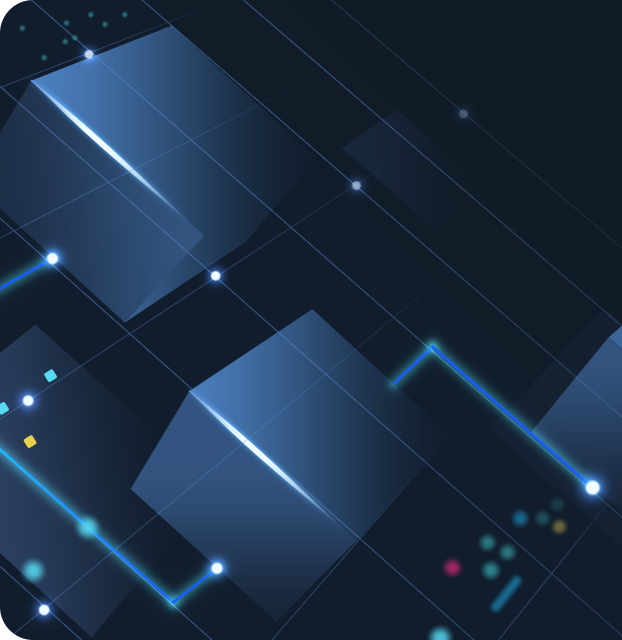
A Shadertoy shader for this background:

```glsl
// Lengths are in hundredths of the canvas height
const vec3 NIGHT = vec3(.066, .115, .175);
const vec3 NIGHT_FAR = vec3(.065, .105, .145);
const vec3 FACE_LIGHT = vec3(.295, .5, .75);
const vec3 FACE_MID = vec3(.2, .33, .5);
const vec3 FACE_DARK = vec3(.09, .145, .22);
const vec3 GRID = vec3(.34, .54, .82);
const vec3 BLUE = vec3(.09, .36, 1);
const vec3 CYAN = vec3(.12, .75, 1);
const vec3 TEAL = vec3(.22, .68, .7);
const vec3 ICE = vec3(.94, .99, 1);
const vec3 AQUA = vec3(.34, .85, .95);
const vec3 YELLOW = vec3(.91, .82, .3);
const vec3 PINK = vec3(.75, .15, .42);
const float CORNER = 5.2, GRID_WIDTH = .13, PATH_WIDTH = .42;
// Heights of the falling lines at the left edge
const float FALLING[8] = float[](144.3, 132.8, 119.3, 104.3, 86.5, 65.9, 29.7, 11.5);
// Start and end of the rising lines
const vec4 RISING[6] = vec4[](vec4(0, 86.3, 35.2, 100), vec4(0, 62.8, 50.8, 88.9), vec4(0, 34.5, 72.4, 82.2),
  vec4(2, .8, 78.1, 64.2), vec4(42.5, 0, 72, 34), vec4(77.9, 0, 98, 25.2));
// Centre, radius, strength
const vec4 NODES[9] = vec4[](vec4(13.9, 91.5, .75, .75), vec4(72.4, 82.2, .75, .2), vec4(55.7, 71, .75, .5),
  vec4(33.7, 56.9, .8, 1), vec4(8.2, 59.6, .95, 1), vec4(4.4, 37.4, .9, 1), vec4(33.9, 11.2, .95, 1),
  vec4(92.6, 23.8, 1.2, 1), vec4(6.9, 4.7, .9, 1));
const vec4 LIGHTS[8] = vec4[](vec4(84.8, 19, 1.1, .4), vec4(87.1, 21.2, 1.1, .25), vec4(76.2, 15.2, 1.2, .7),
  vec4(79.3, 13.7, 1.2, .7), vec4(76.7, 10.9, 1.3, .8), vec4(68.8, .3, 1.6, 1), vec4(5.2, 10.8, 1.6, 1),
  vec4(13.7, 17.6, 1.6, 1));
const vec2 SPECKS[8] = vec2[](vec2(3.5, 95.6), vec2(10.4, 96.4), vec2(14.2, 97.7), vec2(16.4, 96.2),
  vec2(19.5, 97.7), vec2(6.9, 91), vec2(10.2, 93.5), vec2(11.7, 94.1));

float pixel;
vec2 p;
vec3 col;

float cover(float d) { return clamp(.5 - d / pixel, 0., 1.); }

// Signed distance to a line, positive on its left
float side(vec2 a, vec2 b) {
  vec2 e = normalize(b - a);
  return dot(p - a, vec2(-e.y, e.x));
}

// Convex quad, corners clockwise
float quad(vec2 a, vec2 b, vec2 c, vec2 d) {
  return cover(max(max(side(a, b), side(b, c)), max(side(c, d), side(d, a))));
}

// Distance to a segment, and position along it
vec2 segment(vec2 a, vec2 b) {
  vec2 e = b - a;
  float t = clamp(dot(p - a, e) / dot(e, e), 0., 1.);
  return vec2(length(p - a - e * t), t);
}

float stroke(float d, float width) { return cover(d - .5 * max(width, pixel)) * min(1., width / pixel); }

void neon(vec2 a, vec2 b, vec3 tint) {
  vec2 s = segment(a, b);
  col += TEAL * (.32 * exp(-s.x * s.x * .8) + .1 * exp(-s.x * 1.1));
  col = mix(col, mix(tint, BLUE, s.y), stroke(s.x, PATH_WIDTH));
}

void shine(vec2 a, vec2 b) {
  vec2 s = segment(a, b);
  float power = smoothstep(-.08, .35, s.y) * (1. - smoothstep(.4, .95, s.y));
  col += vec3(.12, .34, .49) * power * exp(-s.x * s.x * 2.5);
  col = mix(col, GRID * 1.2, stroke(s.x, .2) * .6 * (1. - s.y));
  col = mix(col, ICE, stroke(s.x, .15 + .75 * power) * power);
}

void softDot(vec2 c, float r, vec3 tint, float strength) {
  col = mix(col, tint, strength * (1. - smoothstep(.2 * r, 1.5 * r, length(p - c))));
}

void tile(vec2 c, vec3 tint) {
  vec2 q = abs(mat2(.85, -.53, .53, .85) * (p - c)) - .5;
  col = mix(col, tint, cover(length(max(q, 0.)) - .3));
}

void mainImage(out vec4 fragColor, in vec2 fragCoord) {
  pixel = 100. / iResolution.y;
  p = fragCoord * pixel;
  col = mix(NIGHT, NIGHT_FAR, smoothstep(80., 180., p.x + p.y));

  // Dim panels
  col = mix(col, mix(vec3(.17, .25, .38), NIGHT, smoothstep(-4., 29., p.x + .15 * p.y - 3.)),
    quad(vec2(-18, 30.2), vec2(5.5, 49.3), vec2(34, 23.8), vec2(14.3, .4)));
  col = mix(col, vec3(.095, .15, .235), (1. - smoothstep(54., 74., p.x))
    * quad(vec2(53.4, 76.8), vec2(62, 82.9), vec2(75.5, 70.7), vec2(68, 64.2)));
  col = mix(col, FACE_DARK, .5 * quad(vec2(76.4, 32.9), vec2(94.4, 51.8), vec2(116, 33), vec2(98, 14)));

  // Upper cube
  vec2 a = vec2(4.9, 87.4), b = vec2(26.8, 96), c = vec2(49.5, 75.3), d = vec2(38.4, 62.2);
  vec2 e = vec2(19.5, 49.6), g = vec2(31.9, 63.2);
  col = mix(col, mix(FACE_LIGHT, NIGHT, smoothstep(2., 51., p.x)), max(quad(a, b, c, d), quad(a, b, d, e)));
  col = mix(col, mix(FACE_DARK * 1.25, FACE_MID, smoothstep(-2., 32., p.x + .1 * p.y - 6.5)),
    quad(a, g, e, vec2(-4.6, 71.6)));
  shine(a, g);

  // Lower cube
  a = vec2(29.6, 38.9);
  d = vec2(55.7, 15.5);
  col = mix(col, mix(FACE_LIGHT, NIGHT, smoothstep(25., 72., p.x)), quad(a, vec2(48.8, 51.7), vec2(70.3, 32), d));
  col = mix(col, mix(FACE_DARK, FACE_MID, smoothstep(2., 28., p.y)), quad(a, d, vec2(43.2, 2.9), vec2(20.4, 23.6)));
  shine(a, d);

  // Right cube
  a = vec2(95.1, 47.3);
  d = vec2(104, 39.4);
  col = mix(col, FACE_LIGHT * .8, quad(a, vec2(100, 51.5), vec2(110, 45), d));
  col = mix(col, mix(FACE_DARK, FACE_MID, smoothstep(18., 46., p.y)), quad(a, d, vec2(104, 14.2), vec2(82.9, 32.4)));

  // Falling and rising lines
  float grid = 0.;
  for (int k = 0; k < 8; k++) {
    vec2 start = vec2(0, FALLING[k]);
    float line = stroke(segment(start, start + 120. * vec2(1, -.855 - .007 * float(k))).x, GRID_WIDTH);
    grid = max(grid, line * (k == 0 ? .35 : .7) * mix(1., .55, smoothstep(45., 98., p.x)));
  }
  for (int k = 0; k < 6; k++) {
    vec2 s = segment(RISING[k].xy, RISING[k].zw);
    grid = max(grid, .45 * stroke(s.x, GRID_WIDTH) * (1. - smoothstep(.4, 1., s.y)));
  }
  col = mix(col, GRID, grid);

  // Neon paths
  neon(vec2(-2, 53.8), vec2(8.2, 59.6), BLUE);
  neon(vec2(-2, 31.5), vec2(27.1, 5.9), CYAN);
  neon(vec2(27.1, 5.9), vec2(33.9, 11.2), BLUE);
  neon(vec2(61.6, 40.1), vec2(67.6, 45.8), BLUE);
  neon(vec2(67.6, 45.8), vec2(92.6, 23.8), BLUE);

  // Tiles, specks and blurred lights
  tile(vec2(7.9, 41.3), AQUA);
  tile(vec2(.4, 36.2), AQUA);
  tile(vec2(4.7, 31), YELLOW);
  for (int k = 0; k < 8; k++) {
    softDot(SPECKS[k], .45, TEAL, .55);
    vec4 l = LIGHTS[k];
    softDot(l.xy, l.z, k > 4 ? AQUA : TEAL, l.w * .85);
  }
  softDot(vec2(81.3, 19), 1.2, CYAN, .45);
  softDot(vec2(87.4, 17.7), 1.1, YELLOW, .4);
  softDot(vec2(70.7, 11.3), 1.3, PINK, .8);
  col = mix(col, CYAN, .45 - .45 * smoothstep(.1, 1.3, segment(vec2(77.5, 5.2), vec2(80.7, 9.2)).x));

  // Bright nodes
  for (int k = 0; k < 9; k++) {
    vec4 n = NODES[k];
    float r = length(p - n.xy) / n.z;
    col += vec3(.18, .35, .67) * n.w * exp(-r * r / 2.4);
    col = mix(col, ICE, n.w * (1. - smoothstep(.65, 1.15, r)));
  }

  // Rounded left corners on white
  vec2 q = max(vec2(CORNER - p.x, abs(p.y - 50.) - 50. + CORNER), 0.);
  col = mix(vec3(1), col, cover(length(q) - CORNER));
  fragColor = vec4(clamp(col, 0., 1.), 1);
}
```
